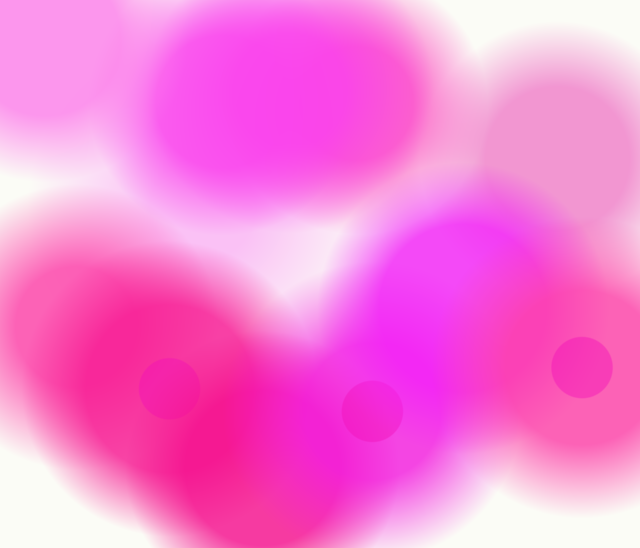
A WebGL 1 fragment shader for this background:

```glsl
precision highp float;
// Soft translucent discs in pinks and magentas, an upper cluster above a wavy lower chain.

uniform vec2 u_resolution;

// Lengths are fractions of the canvas height.
const int UPPER_COUNT = 5;
const int LOWER_COUNT = 6;
const float UPPER_RADIUS = 0.25;
const float LOWER_RADIUS = 0.265;
const float RADIUS_SPREAD = 0.03;
const float JITTER = 0.025;
const float OPACITY = 0.82;
const float CORE_MIN = 0.38;
const float CORE_MAX = 0.58;
const float DOT_RADIUS = 0.056;
const float DOT_OPACITY = 0.45;
const vec2 VEIL_CENTER = vec2(0.37, 0.62);
const float VEIL_RADIUS = 0.32;

const vec3 PAPER = vec3(0.985, 0.988, 0.965);
const vec3 VEIL = vec3(0.98, 0.66, 0.96);
const vec3 ORCHID = vec3(0.99, 0.50, 0.92);
const vec3 ROSE = vec3(0.94, 0.50, 0.79);
const vec3 VIVID = vec3(0.98, 0.25, 0.93);
const vec3 HOT_PINK = vec3(0.99, 0.25, 0.66);
const vec3 CRIMSON = vec3(0.96, 0.06, 0.55);
const vec3 VIOLET = vec3(0.95, 0.13, 0.97);
const vec3 DOT_TINT = vec3(0.95, 0.06, 0.72);

// Two pseudo-random values in 0..1 from one seed.
vec2 hash2(float seed) {
  vec3 q = fract(vec3(seed) * vec3(0.1031, 0.1030, 0.0973));
  q += dot(q, q.yzx + 33.33);
  return fract((q.xx + q.yz) * q.zy);
}

// Coverage of a disc: flat core, then a linear fade to the rim.
float softDisc(vec2 p, vec2 center, float radius, float core) {
  return clamp((1.0 - length(p - center) / radius) / (1.0 - core), 0.0, 1.0);
}

// Lays one disc of slightly varied place, size and softness over the base.
vec3 layDisc(vec3 base, vec2 p, vec2 center, float radius, vec3 tint, float seed) {
  vec2 vary = hash2(seed + 7.3);
  float size = radius + RADIUS_SPREAD * (vary.x - 0.5);
  float core = mix(CORE_MIN, CORE_MAX, vary.y);
  return mix(base, tint, OPACITY * softDisc(p, center, size, core));
}

vec2 jitter(float seed) {
  return JITTER * (2.0 * hash2(seed) - 1.0);
}

// Positions and tints along each cluster; u runs from -1 (left) to 1 (right).
vec2 upperCenter(float u) {
  return vec2(0.54 + 0.46 * u * abs(u), 0.82 - 0.13 * u * u * u);
}

vec3 upperTint(float u) {
  vec3 middle = mix(VIVID, HOT_PINK, 0.7 * smoothstep(0.1, 0.5, u));
  vec3 side = u < 0.0 ? ORCHID : ROSE;
  return mix(middle, side, u * u * u * u);
}

vec2 lowerCenter(float u) {
  return vec2(0.585 + 0.455 * u, 0.28 - 0.14 * cos(3.8 * (u + 0.15)));
}

vec3 lowerTint(float u) {
  vec3 warm = mix(CRIMSON, HOT_PINK, smoothstep(0.4, 1.0, abs(u)));
  float violet = smoothstep(-0.25, 0.4, u) * (1.0 - smoothstep(0.6, 1.0, u));
  return mix(warm, VIOLET, violet);
}

void main() {
  vec2 p = gl_FragCoord.xy / u_resolution.y;
  float pixel = 1.0 / u_resolution.y;
  vec3 color = mix(PAPER, VEIL, 0.7 * softDisc(p, VEIL_CENTER, VEIL_RADIUS, 0.3));

  // Upper cluster, laid from right to left.
  for (int i = 0; i < UPPER_COUNT; i++) {
    float n = float(i);
    float u = 1.0 - 2.0 * n / float(UPPER_COUNT - 1);
    vec2 center = upperCenter(u) + jitter(n + 1.0);
    color = layDisc(color, p, center, UPPER_RADIUS, upperTint(u), n);
  }

  // Lower chain, with a small crisp dot inside every second disc.
  for (int i = 0; i < LOWER_COUNT; i++) {
    float n = float(i);
    float u = 2.0 * n / float(LOWER_COUNT - 1) - 1.0;
    vec2 center = lowerCenter(u) + jitter(n + 21.0);
    color = layDisc(color, p, center, LOWER_RADIUS, lowerTint(u), n + 40.0);
    float dotEdge = length(p - center) - DOT_RADIUS;
    float dotMask = 1.0 - smoothstep(-pixel, pixel, dotEdge);
    color = mix(color, DOT_TINT, DOT_OPACITY * mod(n, 2.0) * dotMask);
  }

  gl_FragColor = vec4(color, 1.0);
}
```
